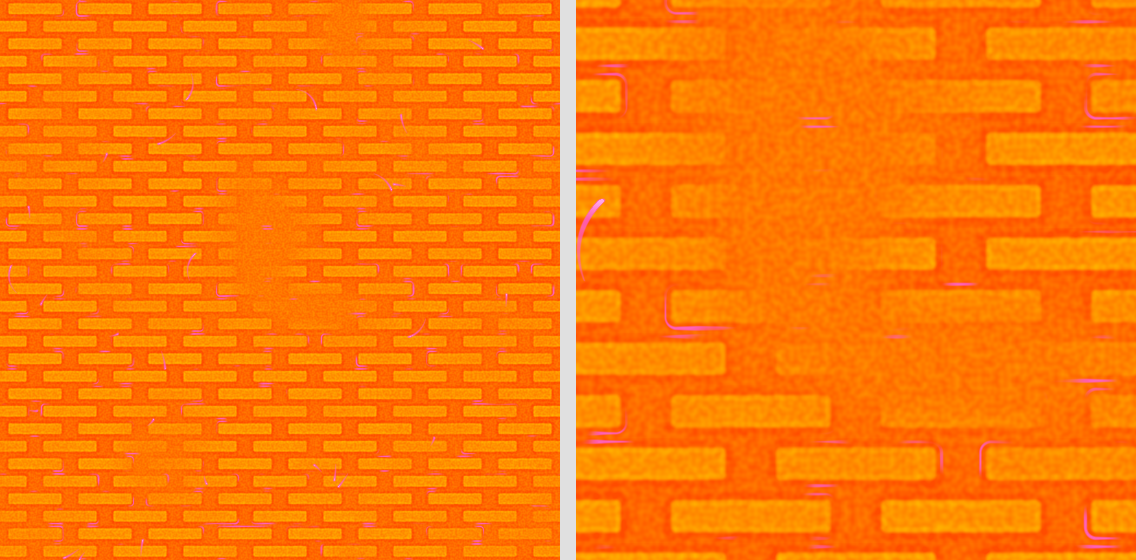
Left, the full canvas; right, a detail of the centre.
This pattern is drawn by a WebGL 2 fragment shader. Its source:

```glsl
#version 300 es
precision highp float;

uniform vec2 u_resolution;
out vec4 fragColor;

vec2 hash2(vec2 cell, uint seed) {
  uvec2 v = uvec2(cell) * 1664525u + 10139u + seed * 7919u;
  v.x += v.y * 1664525u;
  v.y += v.x * 1664525u;
  v ^= v >> 16u;
  v.x += v.y * 1664525u;
  v.y += v.x * 1664525u;
  v ^= v >> 16u;
  return vec2(v & 65535u) / 65536.0;
}

float gradientDot(vec2 cell, vec2 corner, vec2 local, float period, uint seed) {
  float angle = 6.2832 * hash2(mod(cell + corner, period), seed).x;
  return dot(vec2(cos(angle), sin(angle)), local - corner);
}

// Gradient noise that wraps after period cells
float wrapNoise(vec2 uv, float period, uint seed) {
  vec2 cell = floor(uv * period), f = fract(uv * period);
  vec2 s = f * f * f * (f * (f * 6.0 - 15.0) + 10.0);
  float low = mix(gradientDot(cell, vec2(0, 0), f, period, seed),
                  gradientDot(cell, vec2(1, 0), f, period, seed), s.x);
  float high = mix(gradientDot(cell, vec2(0, 1), f, period, seed),
                   gradientDot(cell, vec2(1, 1), f, period, seed), s.x);
  return mix(low, high, s.y);
}

vec2 wrapOffset(vec2 uv, vec2 center) {
  return fract(uv - center + 0.5) - 0.5;
}

float roundedBox(vec2 p, vec2 halfSize, float radius) {
  vec2 q = abs(p) - halfSize + radius;
  return length(max(q, 0.0)) + min(max(q.x, q.y), 0.0) - radius;
}

float bell(float x, float width) {
  return exp(-x * x / (width * width));
}

float patchWear(vec2 uv, vec2 center, vec2 size) {
  vec2 q = wrapOffset(uv, center) / size;
  return exp(-dot(q, q));
}

// Short bent hairlines scattered over the canvas
float scratches(vec2 uv, float pixel) {
  float ink = 0.0;
  for (int i = 0; i < 26; i++) {
    vec2 center = hash2(vec2(i, 3), 11u), shape = hash2(vec2(i, 8), 12u);
    float angle = 6.2832 * shape.x, reach = mix(0.007, 0.026, shape.y * shape.y);
    vec2 p = wrapOffset(uv, center);
    vec2 q = mat2(cos(angle), -sin(angle), sin(angle), cos(angle)) * p;
    q.y += (shape.y - 0.5) * 30.0 * q.x * q.x;
    float along = clamp(q.x / reach * 0.5 + 0.5, 0.0, 1.0);
    float d = length(vec2(max(abs(q.x) - reach, 0.0), q.y));
    float width = mix(0.0005, 0.002, along);
    ink = max(ink, (1.0 - smoothstep(width - pixel, width + pixel, d)) * (0.45 + 0.5 * along));
  }
  return ink;
}

void main() {
  vec2 uv = gl_FragCoord.xy / u_resolution;
  float pixel = 1.0 / min(u_resolution.x, u_resolution.y);

  // Staggered bars: 8 across, 32 down, measured in row heights
  float row = floor(uv.y * 32.0);
  float column = uv.x * 8.0 + 0.5 * mod(row + 1.0, 2.0);
  vec2 barId = vec2(mod(floor(column), 8.0), row);
  vec2 local = vec2((fract(column) - 0.5) * 4.0, fract(uv.y * 32.0) - 0.5);
  float d = roundedBox(local, vec2(1.52, 0.31), 0.1);

  // Glowing rim inside, dark halo outside
  float inside = 1.0 - smoothstep(-0.04, 0.04, d);
  float ground = 0.41 - 0.085 * bell(d - 0.07, 0.09);
  float bar = 0.57 + 0.065 * bell(d + 0.07, 0.05);
  float heat = mix(ground, bar, inside);

  // Patches where the relief is rubbed away
  float wear = 0.12 + 0.55 * wrapNoise(uv, 5.0, 1u) + 0.5 * wrapNoise(uv, 13.0, 2u);
  wear += 0.25 * (hash2(barId, 3u).x - 0.5) * inside;
  wear += patchWear(uv, vec2(0.47, 0.58), vec2(0.07, 0.1));
  wear += patchWear(uv, vec2(0.56, 0.45), vec2(0.1, 0.04));
  wear += patchWear(uv, vec2(0.62, 0.95), vec2(0.045, 0.06));
  wear += 0.6 * patchWear(uv, vec2(0.27, 0.16), vec2(0.06, 0.05));
  heat = mix(heat, 0.47, clamp(wear, 0.0, 0.96));

  // Fine grain
  heat += 0.11 * wrapNoise(uv, 256.0, 4u) + 0.05 * wrapNoise(uv, 128.0, 5u);
  vec3 color = vec3(1.0, clamp(heat, 0.3, 0.72), 0.0);

  // Broken pink traces along the bar outlines, and loose scratches
  float lineWidth = 0.025 + 0.03 * wrapNoise(uv, 48.0, 6u);
  float outline = 1.0 - smoothstep(lineWidth - 0.02, lineWidth + 32.0 * pixel, abs(d - 0.11));
  outline *= smoothstep(0.24, 0.48, wrapNoise(uv, 24.0, 7u));
  float pink = max(0.85 * outline, scratches(uv, pixel));
  color = mix(color, vec3(1.0, 0.36, 0.82), clamp(pink, 0.0, 1.0));
  color = mix(color, vec3(1.0, 0.72, 0.95), smoothstep(0.82, 1.0, pink));

  fragColor = vec4(color, 1.0);
}
```
